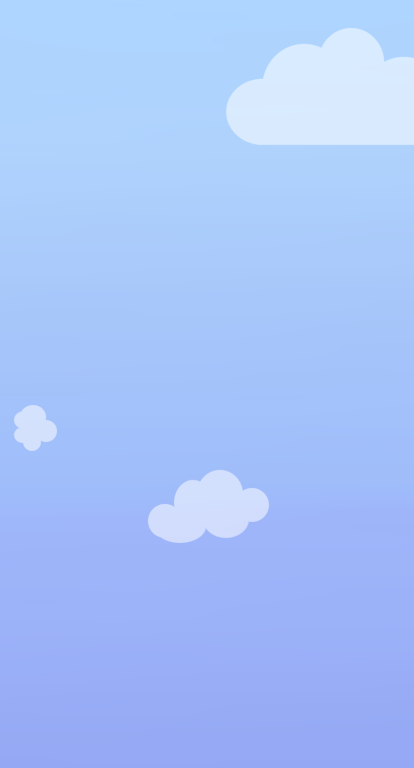
Write a Shadertoy shader that draws this background.

```glsl
// Draws a soft blue sky gradient with three translucent white clouds.

const vec3 SKY_TOP     = vec3(0.68, 0.835, 1.00);
const vec3 SKY_HIGH    = vec3(0.685, 0.825, 0.99);
const vec3 SKY_MIDDLE  = vec3(0.655, 0.78, 0.98);
const vec3 SKY_LOW     = vec3(0.625, 0.74, 0.98);
const vec3 SKY_HORIZON = vec3(0.62, 0.71, 0.98);
const vec3 SKY_BOTTOM  = vec3(0.575, 0.65, 0.95);
const float CLOUD_OPACITY = 0.53;

vec2 gradientAt(vec2 cell) {
    float angle = 6.2832 * fract(sin(dot(cell, vec2(127.1, 311.7))) * 43758.5);
    return vec2(cos(angle), sin(angle));
}

float gradientNoise(vec2 p) {
    vec2 i = floor(p), f = fract(p);
    vec2 u = f * f * f * (f * (f * 6.0 - 15.0) + 10.0);
    vec2 e = vec2(1.0, 0.0);
    float low = mix(dot(gradientAt(i), f),
                    dot(gradientAt(i + e.xy), f - e.xy), u.x);
    float high = mix(dot(gradientAt(i + e.yx), f - e.yx),
                     dot(gradientAt(i + e.xx), f - e.xx), u.x);
    return mix(low, high, u.y);
}

// Vertical gradient, height runs from 0 at the bottom to 1 at the top
vec3 skyColor(float height) {
    vec3 color = mix(SKY_BOTTOM, SKY_HORIZON, smoothstep(-0.1, 0.33, height));
    color = mix(color, SKY_LOW, smoothstep(0.31, 0.375, height));
    color = mix(color, SKY_MIDDLE, clamp((height - 0.375) / 0.235, 0.0, 1.0));
    color = mix(color, SKY_HIGH, clamp((height - 0.61) / 0.195, 0.0, 1.0));
    return mix(color, SKY_TOP, clamp((height - 0.805) / 0.195, 0.0, 1.0));
}

// Approximate signed distance to an ellipse
float lobe(vec2 p, vec2 center, vec2 radii) {
    return (length((p - center) / radii) - 1.0) * min(radii.x, radii.y);
}

float box(vec2 p, vec2 center, vec2 halfSize) {
    vec2 q = abs(p - center) - halfSize;
    return length(max(q, 0.0)) + min(max(q.x, q.y), 0.0);
}

// Large cloud with a flat base
float largeCloud(vec2 p) {
    float d = lobe(p, vec2(-0.0885, -0.0156), vec2(0.047, 0.043));
    d = min(d, lobe(p, vec2(-0.034, 0.0156), vec2(0.0547, 0.0573)));
    d = min(d, lobe(p, vec2(0.0273, 0.048), vec2(0.043, 0.0456)));
    d = min(d, lobe(p, vec2(0.096, 0.0065), vec2(0.052, 0.0495)));
    d = min(d, box(p, vec2(0.02, -0.026), vec2(0.114, 0.0326)));
    return max(d, -0.0586 - p.y);
}

// Drifting cloud with rounded lobes all around
float mediumCloud(vec2 p) {
    float d = lobe(p, vec2(-0.0586, -0.0143), vec2(0.0221));
    d = min(d, lobe(p, vec2(-0.039, -0.0208), vec2(0.034, 0.0221)));
    d = min(d, lobe(p, vec2(-0.0221, 0.0091), vec2(0.0247, 0.030)));
    d = min(d, lobe(p, vec2(0.013, 0.0208), vec2(0.030, 0.0313)));
    d = min(d, lobe(p, vec2(0.0547, 0.0065), vec2(0.0221)));
    d = min(d, lobe(p, vec2(0.0208, -0.0117), vec2(0.030, 0.0247)));
    return min(d, lobe(p, vec2(0.0), vec2(0.030, 0.020)));
}

// Tiny puff built around a round core
float smallCloud(vec2 p) {
    float d = lobe(p, vec2(0.0), vec2(0.016));
    d = min(d, lobe(p, vec2(-0.0013, 0.0143), vec2(0.017, 0.0156)));
    d = min(d, lobe(p, vec2(-0.013, 0.0104), vec2(0.013, 0.0117)));
    d = min(d, lobe(p, vec2(-0.0143, -0.0091), vec2(0.0117, 0.0104)));
    d = min(d, lobe(p, vec2(-0.0026, -0.0182), vec2(0.0117)));
    return min(d, lobe(p, vec2(0.0156, -0.0039), vec2(0.0143)));
}

void mainImage(out vec4 fragColor, in vec2 fragCoord) {
    vec2 p = fragCoord / iResolution.y;
    float pixel = 1.0 / iResolution.y;

    // Sky with a slight tilt and faint horizontal streaks
    float streaks = gradientNoise(p * vec2(3.0, 38.0));
    vec3 color = skyColor(p.y - 0.03 * (p.x - 0.27)) + 0.004 * streaks;

    // Clouds
    float d = largeCloud(p - vec2(0.430, 0.870));
    d = min(d, mediumCloud(p - vec2(0.2734, 0.336)));
    d = min(d, smallCloud(p - vec2(0.0443, 0.4427)));
    float coverage = 1.0 - smoothstep(-0.75 * pixel, 0.75 * pixel, d);
    color = mix(color, vec3(1.0), CLOUD_OPACITY * coverage);

    fragColor = vec4(color, 1.0);
}
```
